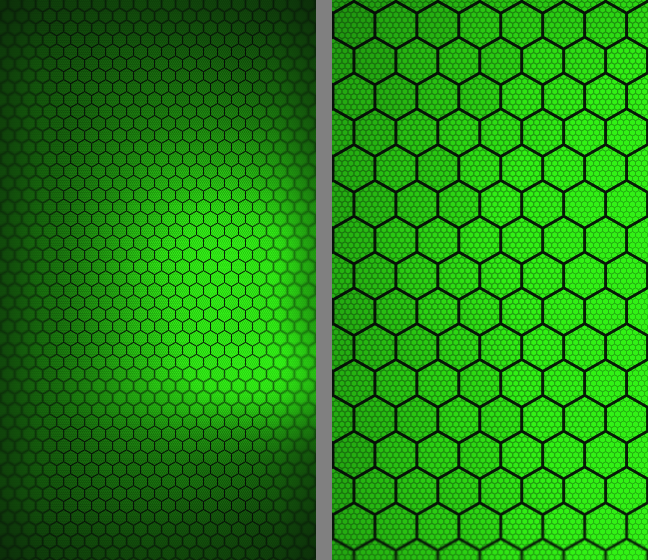
Left: the whole. Right: its middle third, enlarged.
Reproduce this pattern procedurally as a Shadertoy shader.

```glsl
// Glowing green honeycomb: pointy-top hexagons, each filled with a finer hex mesh.
// A hex distance function gives both grids; gaussian pools of light set the green,
// and the dark seams go out of focus toward the sides and along a low bright band.

#define CELLS_ACROSS 22.6
#define ROWS_DOWN 46.9
#define CELL_ANCHOR vec2(0.3565, 0.6517)
#define MESH_SCALE 7.0
#define SEAM_HALF_WIDTH 0.036
#define SEAM_DARKNESS 0.88
#define MESH_HALF_WIDTH 0.11
#define MESH_DARKNESS 0.34
#define BLUR_WIDTH 0.17
#define CELL_VARIATION 0.05
#define AMBIENT 0.25
#define BAND_HEIGHT 0.32

const vec2 HEX_PERIOD = vec2(1.0, 1.7320508);

// Offset from the centre of the nearest unit-wide hexagon
vec2 hexLocal(vec2 p) {
    vec2 a = mod(p + 0.5 * HEX_PERIOD, HEX_PERIOD) - 0.5 * HEX_PERIOD;
    vec2 b = mod(p, HEX_PERIOD) - 0.5 * HEX_PERIOD;
    return dot(a, a) < dot(b, b) ? a : b;
}

// Distance from a local point to the hexagon border
float hexEdge(vec2 local) {
    vec2 q = abs(local);
    return 0.5 - max(q.x, dot(q, vec2(0.5, 0.8660254)));
}

float hash(vec2 p) {
    return fract(sin(dot(p, vec2(12.99, 78.23))) * 43758.5);
}

// Soft elliptical pool of light
float pool(vec2 uv, vec2 centre, vec2 size) {
    vec2 d = (uv - centre) / size;
    return exp(-dot(d, d));
}

float lighting(vec2 uv) {
    float light = AMBIENT;
    light += 0.56 * pool(uv, vec2(0.77, 0.52), vec2(0.38, 0.22));
    light += 0.26 * pool(uv, vec2(0.50, 0.48), vec2(0.45, 0.50));
    light += 0.36 * pool(uv, vec2(1.00, BAND_HEIGHT), vec2(0.52, 0.09));
    vec2 border = smoothstep(0.36, 0.5, abs(uv - 0.5));
    return light * (1.0 - 0.16 * border.x) * (1.0 - 0.2 * border.y);
}

// 0 where the seams are sharp, 1 where they are fully out of focus
float defocus(vec2 uv) {
    vec2 away = abs(uv - 0.5);
    float sides = smoothstep(0.27, 0.48, away.x);
    float ends = 0.45 * smoothstep(0.40, 0.50, away.y);
    float band = 0.45 * exp(-pow((uv.y - BAND_HEIGHT + 0.02) / 0.04, 2.0));
    return max(sides, max(ends, band));
}

void mainImage(out vec4 fragColor, in vec2 fragCoord) {
    vec2 uv = fragCoord / iResolution.xy;
    vec2 gridScale = vec2(CELLS_ACROSS, ROWS_DOWN * 0.8660254);
    vec2 p = (uv - CELL_ANCHOR) * gridScale;
    float pixel = CELLS_ACROSS / iResolution.x;
    float blur = defocus(uv);

    // Large cells and their seams
    vec2 local = hexLocal(p);
    vec2 cellId = floor((p - local) * 2.0 / HEX_PERIOD + 0.5);
    float edge = hexEdge(local);
    float soft = 0.6 * pixel + BLUR_WIDTH * blur;
    float seam = 1.0 - smoothstep(SEAM_HALF_WIDTH - soft, SEAM_HALF_WIDTH + soft, edge);
    seam *= SEAM_DARKNESS * mix(1.0, 0.62, blur);

    // Fine mesh inside each cell
    float meshEdge = hexEdge(hexLocal(local * MESH_SCALE));
    float meshSoft = 0.6 * pixel * MESH_SCALE + 0.25 * blur;
    float mesh = 1.0 - smoothstep(MESH_HALF_WIDTH - meshSoft, MESH_HALF_WIDTH + meshSoft, meshEdge);
    mesh *= MESH_DARKNESS * (1.0 - 0.6 * blur);

    // Light, slight difference between cells, then the dark lines
    float green = lighting(uv) * (1.0 + CELL_VARIATION * (hash(cellId) - 0.5));
    green *= 1.08 * (1.0 - mesh) * (1.0 - seam);
    green = min(green, 0.95);
    vec3 color = vec3(0.012 + 0.19 * green, green, 0.025 + 0.06 * green);
    fragColor = vec4(color, 1.0);
}
```
